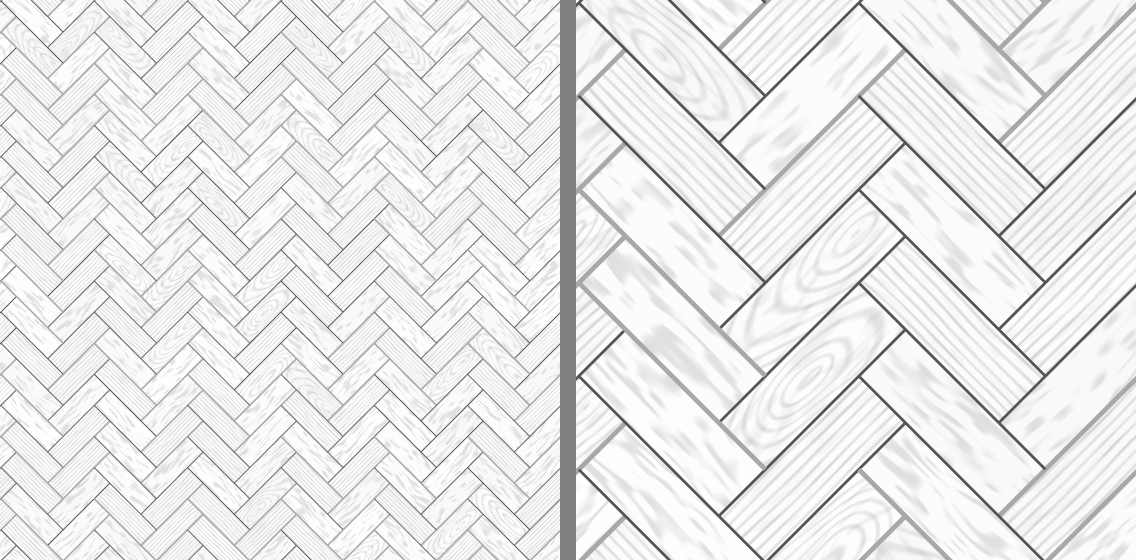
Left: the whole. Right: its middle third, enlarged.
Give the GLSL for this texture, as a WebGL 1 fragment shader.

```glsl
precision highp float;
uniform vec2 u_resolution;

const float ROWS = 18.0;                // vertical repeats; a third as many across
const vec2 OFFSET = vec2(0.97, 0.03);   // shift of the layout, in rows
const float PLANK_LENGTH = 3.0;         // in plank widths
const float JOINT_LENGTH = 4.0;
const float STAGGER = 6.0;              // spacing of collinear planks
const vec3 WOOD_LIGHT = vec3(0.995);
const vec3 WOOD_SHADE = vec3(0.975);
const vec3 GRAIN = vec3(0.84);
const vec3 JOINT_SOFT = vec3(0.66);
const vec3 JOINT_DARK = vec3(0.33);
const float SOFT_HALF_WIDTH = 0.036;    // in plank widths
const float DARK_HALF_WIDTH = 0.021;
const float DARK_SHARE = 0.48;
const float COMBED_SHARE = 0.36;
const float ARCHED_SHARE = 0.22;

float hash(vec2 p) {
  vec3 q = fract(p.xyx * 0.1031);
  q += dot(q, q.yzx + 33.33);
  return fract((q.x + q.y) * q.z);
}

float noise(vec2 p) {
  vec2 i = floor(p), f = fract(p);
  f = f * f * (3.0 - 2.0 * f);
  return mix(mix(hash(i), hash(i + vec2(1.0, 0.0)), f.x),
             mix(hash(i + vec2(0.0, 1.0)), hash(i + 1.0), f.x), f.y);
}

// Key of a point in diagonal coordinates, equal on opposite canvas edges
vec2 wrapKey(vec2 diagonal) {
  return mod(0.5 * vec2(diagonal.x - diagonal.y, diagonal.x + diagonal.y), ROWS);
}

// Wood figure: x runs along the plank, y across it
float grain(vec2 p, vec2 key) {
  float style = hash(key + 41.0);
  vec2 seed = floor(200.0 * vec2(hash(key + 7.0), hash(key + 19.0)));
  float warp = noise(p * vec2(0.9, 2.0) + seed);

  // Short fibres
  vec2 fibre = vec2(p.x * 2.6, p.y * 14.0 + warp * 4.0);
  float flecks = smoothstep(0.48, 0.92, noise(fibre + seed));

  // Straight combed lines or nested arches
  float lines = p.y * 7.0 + 0.5 * warp + hash(key + 3.0);
  vec2 heart = vec2(PLANK_LENGTH * hash(key + 5.0), 0.3 + 0.4 * hash(key + 11.0));
  float arches = length((p - heart) * vec2(0.3, 1.0)) * 8.0 + 1.6 * warp;
  float arched = step(1.0 - ARCHED_SHARE, style);
  float combed = step(style, COMBED_SHARE);
  float wave = abs(fract(mix(lines, arches, arched)) * 2.0 - 1.0);
  float broken = 0.45 + 0.55 * noise(p * vec2(2.0, 7.0) + seed + 31.0);
  float bands = smoothstep(0.45, 0.95, wave) * broken;

  return mix(flecks * 0.75, bands + 0.2 * flecks, max(combed, arched * 0.75));
}

// Coverage of the nearest joint; x runs along it, y across, z is the tone hash
float joint(vec2 p, float first, float nearest, float tone, float pixel) {
  float along = mod(p.x - nearest - first, STAGGER);
  float d = abs(p.y - nearest);
  float halfWidth = tone < DARK_SHARE ? DARK_HALF_WIDTH : SOFT_HALF_WIDTH;
  float cover = min(d + 0.5 * pixel, halfWidth) - max(d - 0.5 * pixel, -halfWidth);
  return clamp(cover / pixel, 0.0, 1.0) * step(along, JOINT_LENGTH);
}

// Middle of the joint on a grid line, as a position along that line
float jointCentre(float along, float first, float nearest) {
  float start = nearest + first;
  return start + STAGGER * floor((along - start) / STAGGER) + 0.5 * JOINT_LENGTH;
}

vec3 jointColor(float tone) {
  return tone < DARK_SHARE ? JOINT_DARK : JOINT_SOFT;
}

void main() {
  vec2 rows = gl_FragCoord.xy / u_resolution * ROWS + OFFSET;
  vec2 p = vec2(rows.x + rows.y, rows.y - rows.x);
  float pixel = ROWS * sqrt(2.0) / min(u_resolution.x, u_resolution.y);

  // Find the plank: rising ones run along x, falling ones along y
  vec2 cell = floor(p);
  float k = mod(cell.x - cell.y, STAGGER);
  bool rising = k < PLANK_LENGTH;
  vec2 corner = rising ? cell - vec2(k, 0.0) : cell - vec2(0.0, STAGGER - 1.0 - k);
  vec2 size = rising ? vec2(PLANK_LENGTH, 1.0) : vec2(1.0, PLANK_LENGTH);
  vec2 key = wrapKey(corner + 0.5 * size);
  vec2 local = rising ? p - corner : (p - corner).yx;

  vec3 color = mix(WOOD_LIGHT, WOOD_SHADE, hash(key + 23.0));
  color = mix(color, GRAIN, clamp(grain(local, key), 0.0, 1.0));

  // Joints in both directions, each with its own weight
  vec2 line = floor(p + 0.5);
  float riseTone = hash(wrapKey(vec2(jointCentre(p.x, -1.0, line.y), line.y)) + 53.0);
  float fallTone = hash(wrapKey(vec2(line.x, jointCentre(p.y, 0.0, line.x))) + 71.0);
  color = mix(color, jointColor(riseTone), joint(p, -1.0, line.y, riseTone, pixel));
  color = mix(color, jointColor(fallTone), joint(p.yx, 0.0, line.x, fallTone, pixel));

  gl_FragColor = vec4(color, 1.0);
}
```
